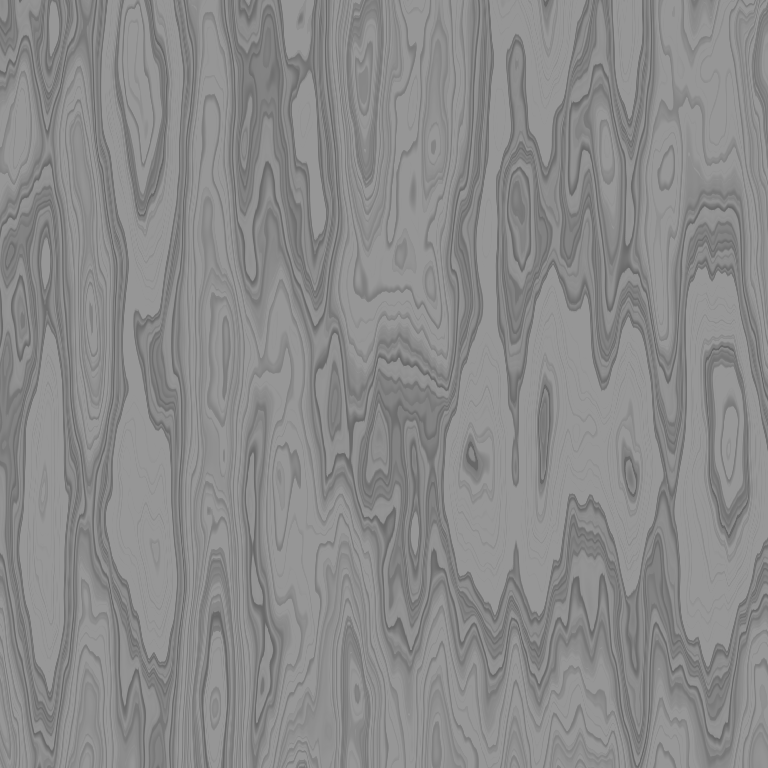
Reproduce this texture procedurally as a WebGL 2 fragment shader.

```glsl
#version 300 es
precision highp float;
// Grey veneer with tall knots, dense straight grain and jagged growth rings.
// A vertically stretched noise height field is sliced into contour bands;
// each band has one crisp dark edge that fades into a pale plateau.

uniform vec2 u_resolution;
out vec4 fragColor;

const vec3 PALE = vec3(0.588);
const vec3 DARK = vec3(0.405);
const float RING_COUNT = 18.0;

float hash11(float n) {
  n = fract(n * 0.1031 + 0.37);
  n *= n + 33.33;
  return fract(n * (n + n));
}

vec2 gradientAt(vec2 cell) {
  vec3 q = fract(cell.xyx * vec3(0.1031, 0.1030, 0.0973));
  q += dot(q, q.yzx + 33.33);
  float angle = 6.28318 * fract((q.x + q.y) * q.z);
  return vec2(cos(angle), sin(angle));
}

// Gradient noise, roughly -0.7 to 0.7
float noise(vec2 p) {
  vec2 i = floor(p), f = p - i;
  vec2 u = f * f * f * (f * (f * 6.0 - 15.0) + 10.0);
  vec2 e = vec2(1.0, 0.0);
  float low = mix(dot(gradientAt(i), f),
                  dot(gradientAt(i + e.xy), f - e.xy), u.x);
  float high = mix(dot(gradientAt(i + e.yx), f - e.yx),
                   dot(gradientAt(i + e.xx), f - e.xx), u.x);
  return mix(low, high, u.y);
}

float fbm(vec2 p, int octaves, float gain) {
  float sum = 0.0, amplitude = 1.0;
  for (int i = 0; i < octaves; i++) {
    sum += amplitude * noise(p);
    p = p * 2.03 + vec2(17.3, 9.1);
    amplitude *= gain;
  }
  return sum;
}

// Height whose contours are the growth rings
float grainHeight(vec2 p) {
  // Shift neighbouring fibres up and down to make zigzag crests
  p.y += 0.05 * fbm(p * vec2(28.0, 2.0) + 41.0, 3, 0.5);
  float columns = fbm(vec2(p.x * 10.0 + 3.4, p.y * 0.3 + 5.2), 2, 0.3);
  float knots = fbm(p * vec2(6.5, 2.0) + 12.7, 4, 0.36);
  return 1.1 * columns + 1.1 * knots;
}

// Width of the blended band edge, from the footprint of one pixel
float edgeWidth(float footprint) {
  return clamp(1.2 * footprint, 0.06, 0.6);
}

// Flat random tone per band
float plateau(float t, float footprint) {
  float cell = floor(t);
  float blend = smoothstep(1.0 - edgeWidth(footprint), 1.0, t - cell);
  float tone = mix(hash11(cell), hash11(cell + 1.0), blend);
  return mix(tone * tone, 0.36, smoothstep(0.7, 1.8, footprint));
}

// Dark line with one sharp side and one fading side
float ringLine(float t, float footprint) {
  float cell = floor(t), f = t - cell;
  float fadeLength = 0.35 + 0.6 * hash11(cell + 71.0);
  float fading = hash11(cell + 23.0) * (1.0 - smoothstep(0.0, fadeLength, f));
  float rising = hash11(cell + 24.0)
               * smoothstep(1.0 - edgeWidth(footprint), 1.0, f);
  return mix(max(fading, rising), 0.28, smoothstep(0.6, 1.6, footprint));
}

void main() {
  vec2 p = gl_FragCoord.xy / u_resolution.y;
  float t = grainHeight(p) * RING_COUNT + 200.0;
  float footprint = fwidth(t);

  // Broad tones, main rings and fine hairlines
  float shade = 0.50 * plateau(t * 0.7, footprint * 0.7);
  shade += 0.62 * ringLine(t, footprint);
  shade += 0.32 * ringLine(t * 2.3 + 50.0, footprint * 2.3);

  // Faint fibre variation, then a contrast stretch
  shade += 0.05 * noise(p * vec2(150.0, 9.0));
  shade = clamp(1.5 * (shade - 0.21), 0.0, 1.0);
  fragColor = vec4(mix(PALE, DARK, shade), 1.0);
}
```
